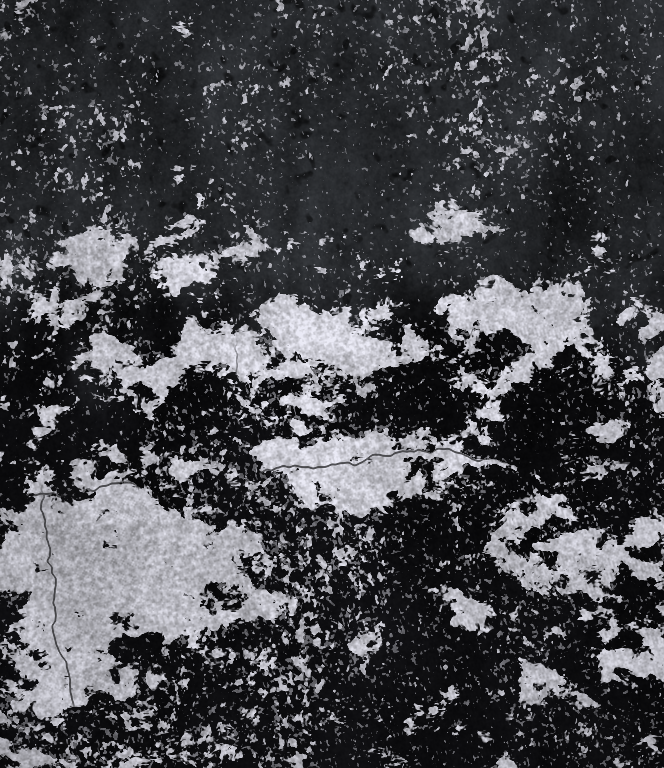
A Shadertoy shader for this texture:

```glsl
// Old wall: dark paint flaking off pale, stippled plaster, with thin cracks.
// Soft ellipses set where the paint has gone; fractal noise frays their
// outlines, finer noise adds flecks, and wandering lines make the cracks.

const vec3 BLACK_PAINT = vec3(0.046, 0.046, 0.054);
const vec3 SLATE_PAINT = vec3(0.152, 0.160, 0.172);
const vec3 GREY_PLASTER = vec3(0.55, 0.55, 0.57);
const vec3 PALE_PLASTER = vec3(0.84, 0.84, 0.88);
const vec3 CRACK_COLOUR = vec3(0.20, 0.20, 0.21);

float hash(vec2 cell) {
    return fract(sin(dot(cell, vec2(127.1, 311.7))) * 43758.5);
}

float noise(vec2 p) {
    vec2 i = floor(p), f = fract(p);
    f = f * f * (3.0 - 2.0 * f);
    return mix(mix(hash(i), hash(i + vec2(1, 0)), f.x),
               mix(hash(i + vec2(0, 1)), hash(i + vec2(1, 1)), f.x), f.y);
}

// Fractal noise, normalised to 0..1 and turned at every octave
float fbm(vec2 p, int octaves, float gain) {
    float sum = 0.0, total = 0.0, weight = 1.0;
    for (int i = 0; i < octaves; i++) {
        p = mat2(1.6, 1.2, -1.2, 1.6) * p + 17.3;
        sum += weight * noise(p);
        total += weight;
        weight *= gain;
    }
    return sum / total;
}

// Soft ellipse: 1 in the middle, 0 outside
float patchAt(vec2 p, vec2 centre, vec2 radius) {
    return 1.0 - smoothstep(0.3, 1.5, length((p - centre) / radius));
}

// Thin line where the offset is zero, kept between two ends
float crackLine(float offset, float along, float start, float end, float width) {
    float ends = smoothstep(start - 0.01, start + 0.01, along)
               * (1.0 - smoothstep(end - 0.02, end + 0.02, along));
    return ends * (1.0 - smoothstep(width * 0.4, width * 1.6, abs(offset)));
}

// Sideways drift of a crack
float wander(float t, float seed) {
    return 0.020 * (noise(vec2(t * 11.0, seed)) - 0.5)
         + 0.008 * (noise(vec2(t * 45.0, seed + 4.0)) - 0.5)
         + 0.005 * (noise(vec2(t * 130.0, seed + 8.0)) - 0.5);
}

// How strongly the paint has come away, before fraying
float bareness(vec2 p) {
    float b = 1.15 * patchAt(p, vec2(0.14, 0.265), vec2(0.215, 0.11));
    b = max(b, patchAt(p, vec2(0.40, 0.55), vec2(0.17, 0.06)));
    b = max(b, patchAt(p, vec2(0.44, 0.385), vec2(0.17, 0.06)));
    b = max(b, 0.8 * patchAt(p, vec2(0.39, 0.465), vec2(0.07, 0.06)));
    b = max(b, 1.05 * patchAt(p, vec2(0.665, 0.57), vec2(0.085, 0.075)));
    b = max(b, 0.95 * patchAt(p, vec2(0.575, 0.70), vec2(0.045, 0.035)));
    b = max(b, 0.60 * patchAt(p, vec2(0.13, 0.65), vec2(0.24, 0.06)));
    b = max(b, 0.62 * patchAt(p, vec2(0.20, 0.53), vec2(0.15, 0.04)));
    b = max(b, 0.55 * patchAt(p, vec2(0.81, 0.51), vec2(0.10, 0.09)));
    b = max(b, 0.58 * patchAt(p, vec2(0.06, 0.09), vec2(0.16, 0.09)));
    b = max(b, 0.40 * patchAt(p, vec2(0.78, 0.20), vec2(0.20, 0.20)));
    return max(b, 0.22 * patchAt(p, vec2(0.45, 0.17), vec2(0.22, 0.16)));
}

void mainImage(out vec4 fragColor, in vec2 fragCoord) {
    vec2 p = fragCoord / iResolution.y;
    float upper = smoothstep(0.64, 0.76, p.y);

    // Cracks
    float ridge = 0.362 + 0.048 * smoothstep(0.2, 0.6, p.x)
                - 0.035 * smoothstep(0.64, 0.75, p.x);
    float acrossOffset = p.y - ridge - wander(p.x, 2.0);
    float downOffset = p.x - 0.104 + 0.128 * p.y - wander(p.y, 9.0);
    float shortOffset = p.x - 0.317 - wander(p.y, 21.0);
    float highOffset = p.y - 0.858 - 0.5 * wander(p.x, 31.0);
    float crack = crackLine(acrossOffset, p.x, 0.0, 0.72, 0.0013);
    crack = max(crack, crackLine(downOffset, p.y, 0.08, 0.36, 0.0012));
    crack = max(crack, 0.6 * crackLine(shortOffset, p.y, 0.48, 0.55, 0.001));
    float chips = crackLine(acrossOffset + 0.004, p.x, 0.5, 0.72, 0.004);
    chips = max(chips, crackLine(highOffset, p.x, 0.0, 0.25, 0.003));

    // Large flakes with ragged outlines and holes
    vec2 warp = vec2(noise(p * 45.0), noise(p * 45.0 + 50.0)) - 0.5;
    float fray = fbm((p + 0.010 * warp) * vec2(11.0, 13.5), 5, 0.72) - 0.5;
    float flake = 1.6 * fray - 0.265 - 0.13 * upper + 0.5 * bareness(p) + 0.3 * chips;
    float bare = smoothstep(-0.035, 0.04, flake);

    // Small flecks, gathered in drifts and upright streaks
    float drift = noise(p * vec2(13.0, 5.0) + 7.0) - 0.5;
    float band = patchAt(p, vec2(0.50, 0.92), vec2(0.36, 0.12))
               + 1.1 * patchAt(p, vec2(0.68, 0.79), vec2(0.04, 0.05))
               + 0.9 * patchAt(p, vec2(0.55, 0.25), vec2(0.50, 0.32));
    float fleck = fbm(p * vec2(46.0, 40.0) + 3.0, 3, 0.75) - 0.755
                + 0.26 * drift + 0.065 * band;
    bare = max(bare, 0.92 * smoothstep(-0.03, 0.05, fleck));

    // Faint scuffs and pinholes of half-worn paint
    float scuff = fbm(p * 90.0 + 60.0, 2, 0.8) - 0.73 + 0.12 * drift + 0.04 * band;
    scuff += 0.10 * bareness(p);
    bare = max(bare, 0.5 * smoothstep(-0.03, 0.08, scuff));

    // Dark paint: slate above, black below, with stains and pocks
    float stain = fbm(p * vec2(5.0, 3.0) + 11.0, 5, 0.65);
    float streak = noise(p * vec2(42.0, 5.0));
    float slate = smoothstep(0.47, 0.68, p.y + 0.25 * (stain - 0.5));
    float mottling = 0.97 + 1.3 * (stain - 0.5) + 0.22 * (streak - 0.5);
    vec3 paint = mix(BLACK_PAINT, SLATE_PAINT, slate) * mottling;
    float pock = smoothstep(0.70, 0.85, fbm(p * 30.0 + 80.0, 2, 0.5));
    paint *= 1.0 - 0.5 * pock * slate;
    paint += (0.03 + 0.03 * slate) * (fbm(p * 110.0, 2, 0.9) - 0.5);

    // Pale plaster: broad tone, stipple, and a greyer large patch
    float stipple = fbm(p * 105.0 + 5.0, 2, 0.9) - 0.5;
    float tone = 0.64 + 0.8 * (fbm(p * 8.0 + 40.0, 4, 0.7) - 0.5) + 1.25 * stipple;
    tone -= 0.17 * patchAt(p, vec2(0.15, 0.26), vec2(0.22, 0.12));
    vec3 plaster = mix(GREY_PLASTER, PALE_PLASTER, clamp(tone, -0.4, 1.1));

    // Layers, then darker corners
    vec3 colour = mix(paint, plaster, bare);
    colour = mix(colour, CRACK_COLOUR, 0.85 * crack * bare);
    vec2 fromMiddle = fragCoord / iResolution.xy - 0.5;
    colour *= 1.06 - 0.3 * dot(fromMiddle, fromMiddle);
    fragColor = vec4(max(colour, 0.0), 1.0);
}
```
